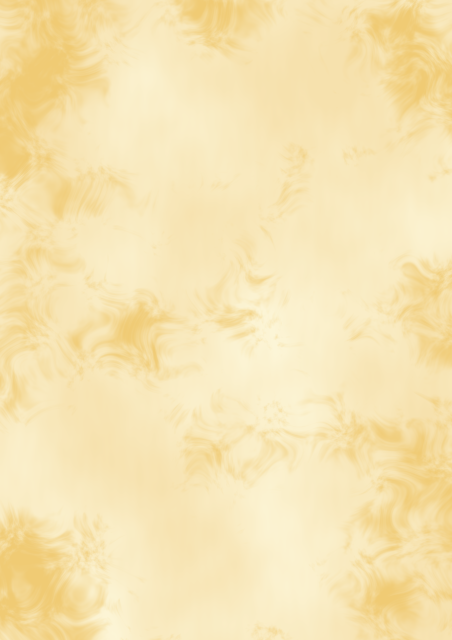
Give the GLSL for this texture, as a Shadertoy shader.

```glsl
// Aged parchment: soft cream clouds with feathery ochre stains.
// Layered gradient noise gives clouds and stain patches; warped fine noise
// frays the stains, which gather at the borders and along a diagonal band.

const vec3 PALE  = vec3(0.990, 0.965, 0.850);
const vec3 BEIGE = vec3(0.965, 0.882, 0.678);
const vec3 OCHRE = vec3(0.940, 0.795, 0.455);

float hash(vec2 cell) {
    vec3 h = fract(vec3(cell.xyx) * 0.1031);
    h += dot(h, h.yzx + 33.33);
    return fract((h.x + h.y) * h.z);
}

// Dot product of a random unit gradient with the offset from its corner
float cornerValue(vec2 cell, vec2 offset) {
    float angle = 6.2832 * hash(cell);
    return dot(vec2(cos(angle), sin(angle)), offset);
}

float gradientNoise(vec2 p) {
    vec2 cell = floor(p);
    vec2 f = p - cell;
    vec2 u = f * f * f * (f * (f * 6.0 - 15.0) + 10.0);
    vec2 e = vec2(1.0, 0.0);
    float bottom = mix(cornerValue(cell, f), cornerValue(cell + e.xy, f - e.xy), u.x);
    float top = mix(cornerValue(cell + e.yx, f - e.yx), cornerValue(cell + e.xx, f - e.xx), u.x);
    return mix(bottom, top, u.y);
}

float fractalNoise(vec2 p, int octaves) {
    mat2 turn = mat2(0.8, 0.6, -0.6, 0.8);
    float sum = 0.0;
    float amplitude = 1.0;
    for (int i = 0; i < octaves; i++) {
        sum += amplitude * gradientNoise(p);
        p = turn * p * 2.03 + 17.3;
        amplitude *= 0.5;
    }
    return sum;
}

// Short curling strokes: fine noise bent by a coarser noise field
float feather(vec2 p, float scale, float curl) {
    vec2 bend = vec2(gradientNoise(p * scale * 0.3 + 41.0),
                     gradientNoise(p * scale * 0.3 + 83.0));
    return fractalNoise(p * scale + curl * bend, 3);
}

// Where stains prefer to lie; uv spans the sheet from 0 to 1
float stainBias(vec2 uv) {
    vec2 fromCentre = abs(uv - 0.5);
    float border = smoothstep(0.27, 0.5, max(fromCentre.x, fromCentre.y));
    float corner = smoothstep(0.4, 0.7, length(fromCentre));
    float band = exp(-pow((uv.y - 0.72 + 0.45 * uv.x) / 0.12, 2.0));
    return 0.20 * border + 0.18 * corner + 0.24 * band - 0.03;
}

float stainAmount(vec2 p, vec2 uv) {
    float patches = fractalNoise(p * 5.5 + 9.0, 4);
    float strokes = feather(p, 48.0, 3.0);
    float level = patches + 0.36 * strokes + stainBias(uv);
    return smoothstep(0.1, 0.9, level);
}

vec3 paper(vec2 p) {
    float clouds = fractalNoise(p * vec2(3.6, 2.8) + 5.0, 4);
    float fibres = gradientNoise(p * vec2(85.0, 22.0) + 60.0);
    float light = 0.39 + 0.85 * clouds + 0.07 * fibres;
    return mix(BEIGE, PALE, clamp(light, 0.0, 1.2));
}

void mainImage(out vec4 fragColor, in vec2 fragCoord) {
    vec2 uv = fragCoord / iResolution.xy;
    vec2 p = fragCoord / iResolution.y;
    vec3 color = mix(paper(p), OCHRE, stainAmount(p, uv));
    fragColor = vec4(clamp(color, 0.0, 1.0), 1.0);
}
```
